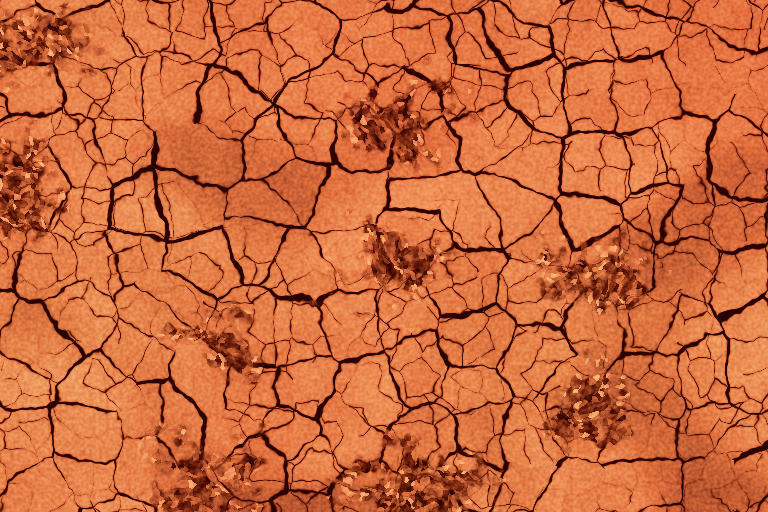
Give the GLSL for this texture, as a WebGL 1 fragment shader.

```glsl
precision highp float;
// Sun-baked red clay: cracked plates, hairline fissures, soft stains and crumbled clumps.
uniform vec2 u_resolution;

// Colours from the crack floor up to the sunlit dust
const vec3 ABYSS = vec3(0.16, 0.01, 0.01);
const vec3 UMBER = vec3(0.36, 0.08, 0.03);
const vec3 RUST = vec3(0.54, 0.20, 0.08);
const vec3 CLAY = vec3(0.73, 0.34, 0.19);
const vec3 ORANGE = vec3(0.88, 0.44, 0.24);
const vec3 SAND = vec3(0.93, 0.56, 0.34);
const vec3 DUST = vec3(1.00, 0.76, 0.52);

// Sizes in canvas heights, scales in cells per canvas height
const float PLATE_SCALE = 9.2;
const float HAIR_SCALE = 18.0;
const float CRUMB_SCALE = 100.0;
const float THIN_CRACK = 0.0016;
const float THICK_CRACK = 0.0034;
const float HAIR_CRACK = 0.0009;
const float SOFTNESS = 0.0014;
const float GROUND_TONE = 4.6;
const float GRAIN = 0.72;
const int CLUMPS = 9;

vec2 hash2(vec2 p) {
  vec3 q = fract(p.xyx * vec3(0.1031, 0.1030, 0.0973));
  q += dot(q, q.yzx + 33.33);
  return fract((q.xx + q.yz) * q.zy);
}

float cornerSlope(vec2 cell, vec2 offset) {
  float angle = 6.2832 * hash2(cell + 71.0).x;
  return dot(vec2(cos(angle), sin(angle)), offset);
}

// Gradient noise, roughly -1 to 1
float noise(vec2 p) {
  vec2 i = floor(p), f = p - i;
  vec2 u = f * f * f * (f * (f * 6.0 - 15.0) + 10.0);
  vec2 e = vec2(1.0, 0.0);
  float low = mix(cornerSlope(i, f), cornerSlope(i + e, f - e), u.x);
  float high = mix(cornerSlope(i + e.yx, f - e.yx), cornerSlope(i + 1.0, f - 1.0), u.x);
  return 1.5 * mix(low, high, u.y);
}

float fbm(vec2 p) {
  return noise(p) * 0.6 + noise(p * 2.1 + 9.3) * 0.3 + noise(p * 4.3 + 4.7) * 0.18;
}

vec2 noise2(vec2 p) {
  return vec2(noise(p), noise(p + 31.0));
}

vec2 siteOf(vec2 cell) {
  return cell + 0.05 + 0.9 * hash2(cell + 13.0);
}

// Neighbouring plates share a group; thick cracks run between groups
float plateGroup(vec2 site) {
  return floor(noise(site * 0.27 + 5.3) * 2.6);
}

// x: signed distance to the cracks between cells, y: random value of the cell
vec2 crackField(vec2 p, float scale, float thin, float thick, float kept) {
  p *= scale;
  vec2 home = floor(p), site = home, base = home;
  float nearest = 9.0;
  for (int j = -1; j <= 1; j++) for (int i = -1; i <= 1; i++) {
    vec2 cell = base + vec2(float(i), float(j));
    vec2 s = siteOf(cell);
    float d = dot(s - p, s - p);
    if (d < nearest) { nearest = d; home = cell; site = s; }
  }
  float group = plateGroup(site), crack = 1.0;
  for (int j = -2; j <= 2; j++) for (int i = -2; i <= 2; i++) {
    vec2 cell = home + vec2(float(i), float(j));
    vec2 other = siteOf(cell), gap = other - site;
    vec2 pair = hash2(home + cell + 37.0);
    if (dot(gap, gap) > 0.0001 && pair.x < kept) {
      float edge = dot(0.5 * (site + other) - p, normalize(gap)) / scale;
      float width = thin;
      if (abs(plateGroup(other) - group) > 0.5) width = thick;
      crack = min(crack, edge - width * mix(0.55, 1.3, pair.y));
    }
  }
  return vec2(crack, hash2(home + 5.0).x);
}

// Density of crumbled earth, spread evenly by a low-discrepancy sequence
float clumpDensity(vec2 p, float aspect) {
  float density = 0.0;
  float ragged = 0.06 * noise(p * 9.0) + 0.04 * noise(p * 27.0);
  for (int k = 0; k < CLUMPS; k++) {
    float n = float(k);
    vec2 center = fract(vec2(0.5, 0.48) + n * vec2(0.7549, 0.5698));
    float radius = mix(0.09, 0.17, hash2(vec2(n, 3.0)).x);
    vec2 away = (p - center * vec2(aspect, 1.0)) * vec2(0.85, 1.15);
    density = max(density, 1.0 - smoothstep(0.1 * radius, radius, length(away) + ragged));
  }
  return density;
}

vec3 clayRamp(float tone) {
  vec3 c = mix(ABYSS, UMBER, clamp(tone, 0.0, 1.0));
  c = mix(c, RUST, clamp(tone - 1.0, 0.0, 1.0));
  c = mix(c, CLAY, clamp(tone - 2.0, 0.0, 1.0));
  c = mix(c, ORANGE, clamp(tone - 3.0, 0.0, 1.0));
  c = mix(c, SAND, clamp(tone - 4.0, 0.0, 1.0));
  return mix(c, DUST, clamp((tone - 5.0) * 0.5, 0.0, 1.0));
}

void main() {
  vec2 p = gl_FragCoord.xy / u_resolution.y;
  float soft = max(SOFTNESS, 0.45 / u_resolution.y);
  vec2 bend = 0.018 * noise2(p * 8.0) + 0.007 * noise2(p * 27.0) + 0.0026 * noise2(p * 75.0);
  vec2 q = p + bend;

  // Crack networks, with widths that swell and pinch out
  vec2 plate = crackField(q, PLATE_SCALE, THIN_CRACK, THICK_CRACK, 0.93);
  vec2 hair = crackField(q + 7.0, HAIR_SCALE, HAIR_CRACK, HAIR_CRACK, 0.75);
  float crack = plate.x + 0.0016 * noise(p * 14.0) + 0.0010 * noise(p * 60.0);
  float fissure = hair.x + 0.003 * smoothstep(-0.05, 0.6, noise(p * 4.0 + 2.0))
                + 0.0007 * noise(p * 50.0);
  float opening = min(crack, fissure);

  // Sunlit ground with stains, mottling and grain
  float stain = smoothstep(0.12, 0.6, noise(p * vec2(2.2, 3.1) + 14.6));
  float tone = GROUND_TONE + 0.7 * fbm(p * 2.4 + 3.0) + 0.35 * fbm(p * 13.0)
             + 0.4 * (plate.y - 0.5) + 0.25 * (hair.y - 0.5) - 1.25 * stain;
  tone += GRAIN * (noise(p * 150.0) + 0.5 * noise(p * 70.0));

  // Crumbled clumps of small lit and shaded lumps
  float density = clumpDensity(p, u_resolution.x / u_resolution.y);
  vec2 crumb = crackField(p + bend * 1.3, CRUMB_SCALE, 0.0004, 0.0004, 0.7);
  float lump = mix(0.3, 4.3, crumb.y) + 1.2 * noise(p * 48.0) + 0.9 * noise(p * 120.0);
  lump += 1.6 * step(0.93, crumb.y);
  lump -= 0.9 * (1.0 - smoothstep(-soft, soft, crumb.x));
  float scatter = density + 0.5 * noise(p * 38.0) + 0.45 * (crumb.y - 0.5);
  float loose = smoothstep(0.3, 0.62, scatter) * smoothstep(0.0, 0.15, density);
  tone = mix(tone - 0.5 * density, lump, 0.9 * loose);

  // Shaded shoulders, then the dark crack floor
  tone -= 0.7 * (1.0 - smoothstep(0.0, 0.005, opening)) * (1.0 - loose);
  float floorMask = 1.0 - smoothstep(-soft, soft, opening);
  tone = mix(tone, 0.0, floorMask * (1.0 - 0.6 * loose));

  vec3 color = clayRamp(tone);
  color.gb *= 1.0 + 0.08 * noise(p * 1.7 + 8.0);
  gl_FragColor = vec4(color, 1.0);
}
```
